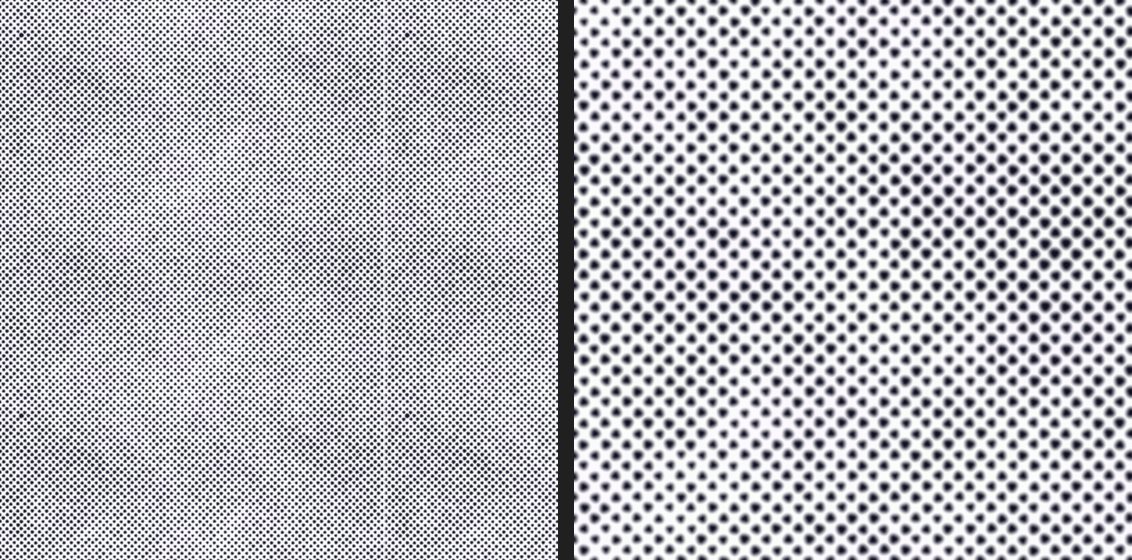
Left, the full canvas; right, a detail of the centre.
Reproduce this pattern procedurally as a WebGL 1 fragment shader.

```glsl
precision highp float;
// Staggered halftone of soft ink dots, with cloudy tone and worn print, on a wrapping tile.
uniform vec2 u_resolution;

const float TAU = 6.2831853;
const vec2 CELLS = vec2(78.1, 79.45);   // dot cells across and down the canvas
const float TILE_CELLS = 54.0;          // cells in one tile of wear
const float DOT_RADIUS = 0.2;           // in cells
const float DOT_BLUR = 0.17;
const vec3 PAPER = vec3(0.985, 0.985, 0.99);
const vec3 INK = vec3(0.06, 0.06, 0.13);

float hash(vec2 p, float seed) {
  return fract(sin(dot(p, vec2(127.1, 311.7)) + seed * 74.7) * 4375.85);
}

// Layered sines with whole frequencies, so the clouds wrap with the tile.
float cloudTone(vec2 tile) {
  vec2 q = TAU * tile;
  vec2 w = q + 0.45 * sin(q.yx * vec2(2.0, 3.0) + vec2(0.8, 2.1));
  float broad = 0.45 * cos(w.x - 0.2) + 0.45 * cos(2.0 * q.y - 2.8);
  float medium = 0.4 * sin(3.0 * w.x + 0.9) * cos(2.0 * w.y + 0.5);
  float fine = 0.35 * sin(5.0 * w.x + 2.0 * w.y) * sin(4.0 * w.y - 3.0 * w.x + 1.3);
  return broad + medium + fine;
}

// Ink from the nearest dot of one square lattice.
float dotLayer(vec2 p, float shift, float blur) {
  vec2 id = floor(p - shift + 0.5);
  vec2 wrapped = mod(id, TILE_CELLS);
  float seed = 1.0 + shift * 6.0;

  vec2 jitter = vec2(hash(wrapped, seed), hash(wrapped, seed + 1.0)) - 0.5;
  vec2 d = p - shift - id - 0.07 * jitter;

  float grain = hash(wrapped, seed + 2.0) - 0.5;
  float blot = step(0.9985, hash(wrapped, seed + 3.0));
  float tone = cloudTone((wrapped + shift) / TILE_CELLS);
  float radius = DOT_RADIUS + 0.022 * tone + 0.045 * grain + 0.1 * blot;

  // Slightly ragged outline, turned differently on each dot.
  float angle = atan(d.y, d.x + 0.0001);
  radius += 0.012 * sin(3.0 * angle + TAU * grain);
  return 1.0 - smoothstep(radius - blur, radius + blur, length(d));
}

// Pale hairline along the right edge of each tile.
float seamFade(float x, float blur) {
  float gap = abs(mod(x, TILE_CELLS) - (TILE_CELLS - 0.2));
  return 0.55 * (1.0 - smoothstep(0.08, 0.08 + blur, gap));
}

// Faint lilac and green shifts in the paper.
vec3 paperTint(vec2 tile) {
  float hueShift = sin(TAU * (3.0 * tile.x + 2.0 * tile.y)) * sin(TAU * (4.0 * tile.y - tile.x));
  return PAPER + hueShift * vec3(0.003, -0.008, 0.008);
}

void main() {
  vec2 uv = gl_FragCoord.xy / u_resolution;
  vec2 p = vec2(uv.x, 1.0 - uv.y) * CELLS;
  float pixel = CELLS.y / u_resolution.y;
  float blur = max(DOT_BLUR, 0.75 * pixel);

  float ink = 0.0;
  for (int i = 0; i < 2; i++) {
    ink = max(ink, dotLayer(p, 0.5 * float(i), blur));
  }
  ink *= 1.0 - seamFade(p.x, blur);

  vec3 color = mix(paperTint(p / TILE_CELLS), INK, ink);
  gl_FragColor = vec4(color, 1.0);
}
```
